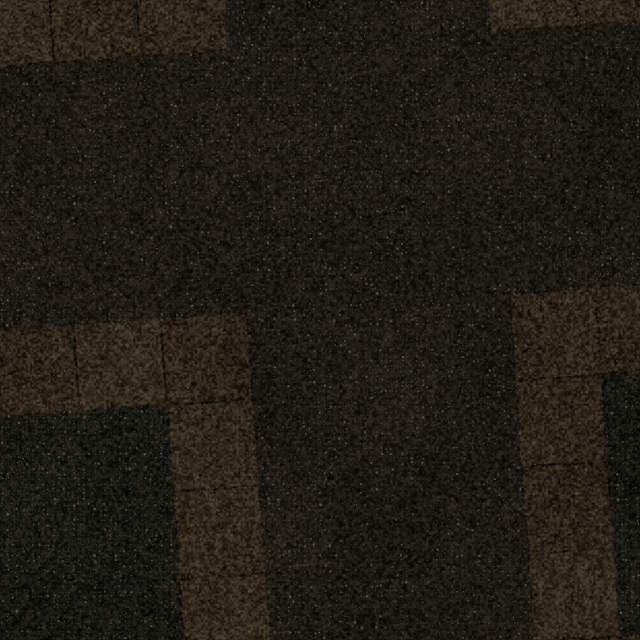
This texture is drawn by a WebGL 2 fragment shader. Its source:

```glsl
#version 300 es
precision highp float;
// Worn, dark speckled floor with a slightly skewed key pattern of brown tiles.
uniform vec2 u_resolution;
out vec4 outColor;

const float TILE = 0.1367;                  // tile pitch
const vec2 ORIGIN = vec2(0.078, 0.104);     // first tile corner, from the top left
const vec2 SKEW = vec2(-0.072, 0.070);      // lean of the columns and rows
const float MOTIF = 8.0;                    // tiles per pattern repeat
const float EDGE_BLUR = 0.025;              // softness of tile edges, in tiles
const float JOINT_WIDTH = 0.010;            // half width of joints, in tiles
const float GRAIN_FREQ = 310.0;
const float SPECK_FREQ = 125.0;
const int SCRATCHES = 6;
const vec3 DARK = vec3(0.108, 0.096, 0.072);
const vec3 COOL_DARK = vec3(0.088, 0.086, 0.069);
const vec3 BROWN = vec3(0.192, 0.156, 0.113);
const vec3 RED_BROWN = vec3(0.165, 0.127, 0.089);
const vec3 SPECK = vec3(0.40, 0.39, 0.34);
const vec3 SCRATCH = vec3(0.27, 0.26, 0.21);

float hash(vec2 p) {
  vec3 q = fract(p.xyx * 0.1031);
  q += dot(q, q.yzx + 33.33);
  return fract((q.x + q.y) * q.z);
}

float noise(vec2 p) {
  vec2 i = floor(p), f = fract(p);
  f = f * f * (3.0 - 2.0 * f);
  vec2 e = vec2(1.0, 0.0);
  return mix(mix(hash(i), hash(i + e), f.x),
             mix(hash(i + e.yx), hash(i + e.xx), f.x), f.y);
}

// Brown frames: full bands on two rows, with two columns hanging from one of them.
float isBrown(vec2 id) {
  float col = mod(id.x - 1.0, MOTIF), row = mod(id.y + 1.0, MOTIF);
  bool post = mod(col, 4.0) < 0.5;
  bool band = mod(row, 4.0) < 0.5 && (col > 3.5 || post);
  return band || (row > 4.5 && post) ? 1.0 : 0.0;
}

// Field enclosed by a frame, which is cooler and more speckled.
float isEnclosed(vec2 id) {
  float col = mod(id.x - 1.0, MOTIF), row = mod(id.y + 1.0, MOTIF);
  return col > 4.5 && row > 4.5 ? 1.0 : 0.0;
}

// Colour in rgb, brown coverage in a.
vec4 tileColor(vec2 id) {
  float tone = hash(id + 71.0);
  vec3 dark = mix(DARK, COOL_DARK, isEnclosed(id)) * (0.97 + 0.06 * tone);
  vec3 brown = mix(RED_BROWN, BROWN, 0.25 + 0.75 * tone);
  float b = isBrown(id);
  return vec4(mix(dark, brown, b), b);
}

// Blend of the four nearest tiles, sharp except close to their edges.
vec4 softTiles(vec2 g, float blur) {
  vec2 i = floor(g - 0.5);
  vec2 f = smoothstep(0.5 - blur, 0.5 + blur, fract(g - 0.5));
  vec2 e = vec2(1.0, 0.0);
  return mix(mix(tileColor(i), tileColor(i + e), f.x),
             mix(tileColor(i + e.yx), tileColor(i + e.xx), f.x), f.y);
}

// One jittered chip per cell; density is the chance that a cell has one.
float specks(vec2 p, float freq, float density, float pixel) {
  vec2 q = p * freq, id = floor(q);
  vec2 center = 0.25 + 0.5 * vec2(hash(id + 13.0), hash(id + 47.0));
  float size = mix(0.09, 0.25, pow(hash(id + 91.0), 2.0));
  float aa = 0.7 * pixel * freq;
  vec2 d = (fract(q) - center) * vec2(1.0, 0.75 + 0.5 * hash(id + 5.0));
  float present = step(hash(id + 29.0), density);
  float chip = 1.0 - smoothstep(size - aa, size + aa, length(d));
  return present * chip * mix(0.2, 1.0, hash(id + 63.0));
}

float segment(vec2 p, vec2 a, vec2 b) {
  vec2 d = b - a;
  return length(p - a - d * clamp(dot(p - a, d) / dot(d, d), 0.0, 1.0));
}

void main() {
  float pixel = 1.0 / min(u_resolution.x, u_resolution.y);
  vec2 p = gl_FragCoord.xy / u_resolution;
  p.y = 1.0 - p.y;

  // Tiles with slightly uneven edges
  vec2 wobble = vec2(noise(p * 45.0), noise(p * 45.0 + 80.0)) - 0.5;
  vec2 g = (p + SKEW * p.yx - ORIGIN) / TILE + 0.03 * wobble;
  vec4 tile = softTiles(g, EDGE_BLUR + pixel / TILE);
  vec3 color = tile.rgb;

  // Joints, faint on the dark field and broken by wear
  vec2 toJoint = 0.5 - abs(fract(g) - 0.5);
  float aa = pixel / TILE;
  float joint = 1.0 - smoothstep(JOINT_WIDTH - 0.5 * aa, JOINT_WIDTH + aa, min(toJoint.x, toJoint.y));
  color *= 1.0 - joint * mix(0.12, 0.55, tile.a) * (0.4 + 0.6 * noise(p * 30.0 + 9.0));

  // Broad wear and fine grain
  float wear = 0.6 * noise(p * 5.0 + 21.0) + 0.4 * noise(p * 14.0 + 3.0);
  float grain = 0.65 * noise(p * GRAIN_FREQ) + 0.35 * noise(p * GRAIN_FREQ * 0.57 + 17.0) - 0.5;
  color *= 0.88 + 0.24 * wear;
  color += grain * mix(0.17, 0.25, tile.a) * vec3(1.0, 0.95, 0.82);

  // Pale chips in two sizes
  float density = (0.20 + 0.45 * wear + 0.15 * isEnclosed(floor(g))) * (1.0 - 0.4 * tile.a);
  float chips = specks(p, SPECK_FREQ, density, pixel);
  chips = max(chips, 0.7 * specks(p + 0.37, SPECK_FREQ * 1.7, density * 0.7, pixel));
  color = mix(color, mix(SPECK, SPECK * vec3(0.95, 0.84, 0.68), tile.a), 0.75 * chips);

  // Thin scratches, mostly along the rows
  for (int k = 0; k < SCRATCHES; k++) {
    vec2 seed = vec2(float(k) * 7.3 + 2.0, 19.0);
    vec2 start = vec2(hash(seed), hash(seed + 31.0));
    vec2 along = k % 3 == 2 ? vec2(0.004, 0.04) : vec2(0.07, -0.005);
    float line = 1.0 - smoothstep(0.0004, 0.0006 + pixel, segment(p, start, start + along));
    color = mix(color, SCRATCH, 0.6 * line * noise(p * 60.0));
  }

  outColor = vec4(max(color, 0.02), 1.0);
}
```
